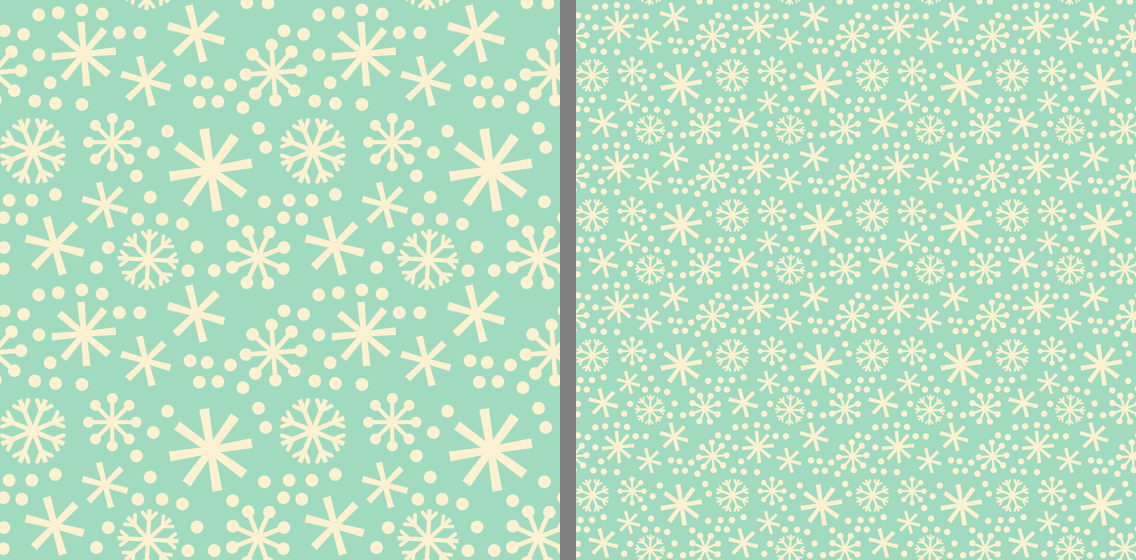
Left: one tile. Right: repeated 2 by 2.
This pattern is drawn by a three.js fragment shader. Its source:

```glsl
// Winter pattern: cream stars, ball-tipped flakes and branched flakes with dots on mint.
// Each flake is one arm's distance function folded around its centre; dots fill the gaps
// from a staggered, jittered grid. Everything wraps within one square tile.

varying vec2 vUv;

const float TAU = 6.2831853;
const float REPEATS = 2.0;      // tiles across and down
const float TILE = 384.0;       // tile side in design units
const float SOFTNESS = 0.9;     // half width of the smoothed edge
const float DOT_CELLS = 12.0;   // dot grid cells per tile side
const float DOT_RADIUS = 8.7;
const float DOT_JITTER = 6.0;
const float DOT_CLEARANCE = 12.5; // from a flake's reach to a dot's centre
const vec3 MINT = vec3(0.627, 0.855, 0.750);
const vec3 CREAM = vec3(0.995, 0.945, 0.818);

// Flakes as columns: centre x, centre y (downward), reach, rotation
const mat4 SIX_ARM_STARS = mat4(
    269.0, 46.0, 40.0, 0.27,
    200.0, 111.0, 35.0, 0.27,
    144.0, 281.0, 32.0, 0.26,
    75.0, 337.0, 41.0, 0.25);
// Two stars, then two branched flakes
const mat4 EIGHT_ARM_FLAKES = mat4(
    115.0, 74.0, 44.0, -0.09,
    289.0, 233.0, 57.0, -0.16,
    45.0, 207.0, 48.0, 0.39,
    203.0, 356.0, 43.0, 0.05);
// The last column repeats to fill the matrix
const mat4 BALL_FLAKES = mat4(
    375.0, 99.5, 46.5, -0.07,
    154.0, 195.0, 40.0, 0.0,
    354.0, 353.0, 46.5, 0.42,
    354.0, 353.0, 46.5, 0.42);

// Shortest offset on the repeating tile
vec2 wrapOffset(vec2 d) {
    return mod(d + 0.5 * TILE, TILE) - 0.5 * TILE;
}

vec2 hash2(vec2 cell) {
    vec2 k = vec2(dot(cell, vec2(12.7, 31.1)), dot(cell, vec2(26.9, 18.3)));
    return fract(sin(k) * 4375.85);
}

// Folds the plane onto one mirrored arm along +x, scaled to unit reach
vec2 foldArms(vec2 p, vec4 flake, float arms) {
    vec2 d = wrapOffset(p - flake.xy) / flake.z;
    float sector = TAU / arms;
    float a = mod(atan(d.y, d.x) - flake.w + 0.5 * sector, sector) - 0.5 * sector;
    return length(d) * vec2(cos(a), abs(sin(a)));
}

float segment(vec2 p, vec2 a, vec2 b) {
    vec2 ab = b - a;
    return length(p - a - ab * clamp(dot(p - a, ab) / dot(ab, ab), 0.0, 1.0));
}

// Square-ended arms that widen outward
float starDistance(vec2 p, vec4 flake, float arms, float halfWidth) {
    vec2 q = foldArms(p, flake, arms);
    return flake.z * max(q.y - halfWidth * (0.75 + 0.25 * q.x), q.x - 1.0);
}

float ballDistance(vec2 p, vec4 flake) {
    vec2 q = foldArms(p, flake, 8.0);
    float arm = segment(q, vec2(0.0), vec2(0.8, 0.0)) - 0.07;
    float ball = length(q - vec2(0.815, 0.0)) - 0.185;
    return flake.z * min(arm, ball);
}

float branchDistance(vec2 p, vec4 flake) {
    vec2 q = foldArms(p, flake, 8.0);
    float arm = max(q.y - 0.068, q.x - 0.97);
    float twig = segment(q, vec2(0.62, 0.0), vec2(0.86, 0.22)) - 0.058;
    return flake.z * min(arm, twig);
}

float flakesDistance(vec2 p) {
    float d = TILE;
    for (int i = 0; i < 4; i++) {
        d = min(d, starDistance(p, SIX_ARM_STARS[i], 6.0, 0.138));
        d = min(d, ballDistance(p, BALL_FLAKES[i]));
    }
    for (int i = 0; i < 2; i++) {
        d = min(d, starDistance(p, EIGHT_ARM_FLAKES[i], 8.0, 0.118));
        d = min(d, branchDistance(p, EIGHT_ARM_FLAKES[i + 2]));
    }
    return d;
}

float reachDistance(vec2 p, vec4 flake) {
    return length(wrapOffset(p - flake.xy)) - flake.z;
}

// Dots are kept only where no flake reaches
float dotsDistance(vec2 p) {
    float size = TILE / DOT_CELLS;
    float d = TILE;
    for (int y = -1; y <= 1; y++) {
        float row = floor(p.y / size) + float(y);
        float stagger = 0.5 * mod(row, 2.0);
        for (int x = -1; x <= 1; x++) {
            vec2 cell = vec2(floor(p.x / size - stagger) + float(x), row);
            vec2 jitter = DOT_JITTER * (2.0 * hash2(mod(cell, DOT_CELLS)) - 1.0);
            vec2 centre = (cell + vec2(0.5 + stagger, 0.5)) * size + jitter;
            float gap = TILE;
            for (int i = 0; i < 4; i++) {
                gap = min(gap, reachDistance(centre, SIX_ARM_STARS[i]));
                gap = min(gap, reachDistance(centre, EIGHT_ARM_FLAKES[i]));
                gap = min(gap, reachDistance(centre, BALL_FLAKES[i]));
            }
            if (gap > DOT_CLEARANCE) d = min(d, length(p - centre) - DOT_RADIUS);
        }
    }
    return d;
}

void main() {
    vec2 p = fract(vec2(vUv.x, 1.0 - vUv.y) * REPEATS) * TILE;
    float d = min(flakesDistance(p), dotsDistance(p));
    gl_FragColor = vec4(mix(CREAM, MINT, smoothstep(-SOFTNESS, SOFTNESS, d)), 1.0);
}
```
